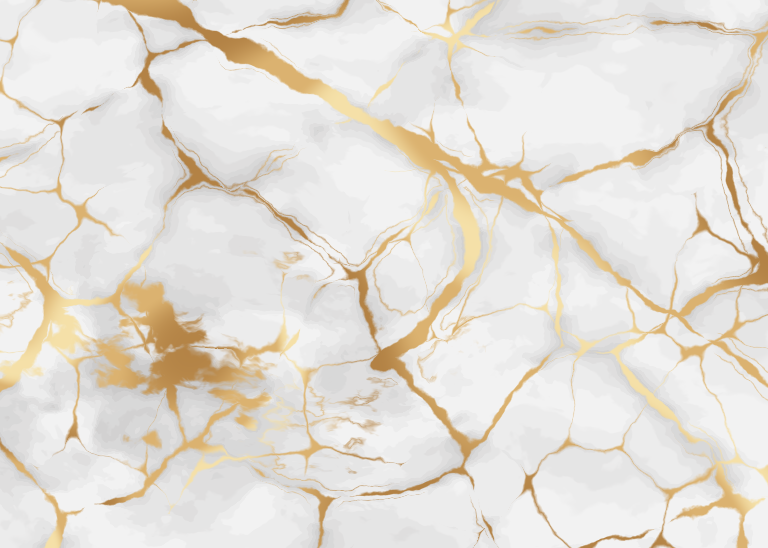
Give the GLSL for this texture, as a Shadertoy shader.

```glsl
const vec3 GOLD_DARK = vec3(0.70, 0.51, 0.27);
const vec3 GOLD_MID = vec3(0.86, 0.70, 0.44);
const vec3 GOLD_LIGHT = vec3(0.96, 0.88, 0.66);
const vec3 MARBLE = vec3(0.950);
const vec3 TONE_STEP = vec3(0.0255, 0.0262, 0.0262); // darkening per grey layer
const float CLOUD_DEPTH = 1.7;     // layers in the open stone
const float HALO_DEPTH = 5.2;      // layers beside the veins
const float HALO_WIDTH = 0.026;
const float EDGE = 0.0026;         // softness of the gold outline
const float WARP = 0.14;
const float JAG = 0.030;           // small scale wandering of the veins
const float RAGGED = 0.020;        // roughness of the vein outline
const float NET_SCALE = 3.0;
const float NET_WIDTH = 0.0034;
const float CRACK_SCALE = 5.6;
const float CRACK_WIDTH = 0.0012;
const float JOIN = 150.0;          // higher gives smaller vein junctions
const vec2 CLUSTER_CENTER = vec2(0.30, 0.33);
const vec2 CLUSTER_RADIUS = vec2(0.30, 0.13);
const float PI = 3.14159;

float hash(vec2 p) {
    vec3 q = fract(p.xyx * 0.1031);
    q += dot(q, q.yzx + 33.33);
    return fract((q.x + q.y) * q.z);
}

float noise(vec2 p) {
    vec2 i = floor(p), f = fract(p);
    f = f * f * (3.0 - 2.0 * f);
    return mix(mix(hash(i), hash(i + vec2(1, 0)), f.x),
               mix(hash(i + vec2(0, 1)), hash(i + vec2(1, 1)), f.x), f.y);
}

float fbm(vec2 p) {
    float sum = 0.0, amp = 0.5;
    for (int i = 0; i < 5; i++) {
        sum += amp * noise(p);
        p = mat2(0.8, 0.6, -0.6, 0.8) * p * 2.03 + 17.3;
        amp *= 0.5;
    }
    return sum;
}

vec2 wander(vec2 p) {
    return vec2(fbm(p + 4.0), fbm(p + 31.0)) - 0.485;
}

vec2 site(vec2 cell) {
    return cell + 0.08 + 0.84 * vec2(hash(cell + 3.7), hash(cell + 51.2));
}

// Signed distance to cell borders, each border with its own thickness
float veinNet(vec2 p, float scale, float width) {
    vec2 q = p * scale, base = floor(q), home = base;
    float nearest = 1e3;
    for (int y = -1; y <= 1; y++)
    for (int x = -1; x <= 1; x++) {
        vec2 cell = base + vec2(x, y), r = site(cell) - q;
        if (dot(r, r) < nearest) { nearest = dot(r, r); home = cell; }
    }
    vec2 a = site(home);
    float sum = 1e-6;
    for (int y = -2; y <= 2; y++)
    for (int x = -2; x <= 2; x++) {
        if (x == 0 && y == 0) continue;
        vec2 cell = home + vec2(x, y), b = site(cell);
        float d = dot(0.5 * (a + b) - q, normalize(b - a)) / scale;
        float strength = pow(hash(home + cell + 9.1), 1.5);
        sum += exp(-JOIN * (d - width * mix(-0.35, 2.3, strength)));
    }
    return -log(sum) / JOIN;
}

// Broad vein falling to the right, with a fork bending back to the left
float mainVein(vec2 p) {
    float swell = 0.25 + 1.3 * noise(p * 11.0);
    float t = clamp((p.x - 0.2) / 1.2, 0.0, 1.0);
    float course = 1.02 - 0.58 * (p.x - 0.2) + 0.05 * sin(PI * t);
    float trunk = abs(p.y - course) * 0.86 - mix(0.027, 0.005, sqrt(t)) * swell;
    float s = (p.y - 0.36) / 0.385;
    float u = clamp(s, 0.0, 1.0);
    float bend = 0.70 + 0.05 * u + 0.13 * sin(PI * u);
    float fork = length(vec2((p.x - bend) * 0.8, (s - u) * 0.385)) - 0.012 * swell;
    return min(trunk, fork);
}

vec3 goldColor(vec2 p) {
    float sheen = 0.5 + 0.5 * sin(7.0 * p.x + 4.0 * p.y + 7.0 * noise(p * 2.6));
    vec3 gold = mix(GOLD_DARK, GOLD_MID, smoothstep(0.0, 0.5, sheen));
    return mix(gold, GOLD_LIGHT, smoothstep(0.86, 1.0, sheen));
}

void mainImage(out vec4 fragColor, in vec2 fragCoord) {
    vec2 p = fragCoord / iResolution.y;
    vec2 drift = WARP * wander(p * 3.2), jag = JAG * wander(p * 17.0);
    vec2 w = p + drift + jag;

    // Veins: main branches and network with torn outlines
    vec2 slanted = mat2(0.84, -0.54, 0.54, 0.84) * w * vec2(0.94, 1.06);
    float blob = 0.007 * smoothstep(0.6, 0.9, noise(p * 7.0 + 40.0));
    float net = veinNet(slanted + 5.3, NET_SCALE, NET_WIDTH) - blob;
    float veins = min(net, mainVein(p + 0.7 * drift + jag));
    veins += RAGGED * (fbm(p * 24.0 + 7.0) - 0.47);

    // Torn patches gathered in one area
    vec2 c = (p - CLUSTER_CENTER) / CLUSTER_RADIUS;
    float patches = 0.05 * (0.56 + 0.13 * dot(c, c) - fbm(w * vec2(11.0, 19.0)));
    veins = min(veins, patches);

    // Hairlines: fine cracks and strands running beside the veins
    float crackFade = 0.010 * smoothstep(0.45, 0.7, noise(p * 3.5 + 12.0));
    float cracks = veinNet(slanted + 21.7, CRACK_SCALE, CRACK_WIDTH) + crackFade;
    float strand = abs(veins - 0.022 * noise(p * 8.0 + 3.0)) - 0.0004;
    strand += 0.006 * smoothstep(0.35, 0.6, noise(p * 5.0 + 70.0));

    // Stone: layered grey clouds, darker beside the veins
    float cloud = smoothstep(0.40, 0.72, fbm(w * vec2(2.8, 6.0) + 60.0));
    float halo = exp(-max(veins, 0.0) / HALO_WIDTH);
    halo = max(halo, 0.45 * exp(-max(cracks, 0.0) / (0.4 * HALO_WIDTH)));
    float mottling = smoothstep(0.33, 0.62, fbm(w * vec2(9.0, 13.0) + 80.0));
    float depth = CLOUD_DEPTH * cloud + HALO_DEPTH * halo * mottling;
    float layers = floor(depth) + smoothstep(0.38, 0.62, fract(depth));
    vec3 color = MARBLE - TONE_STEP * layers;

    // Gold
    float soft = max(EDGE, 0.7 / iResolution.y);
    float gold = min(veins, min(cracks, strand));
    color = mix(color, goldColor(p), 1.0 - smoothstep(-soft, soft, gold));
    fragColor = vec4(color, 1.0);
}
```
